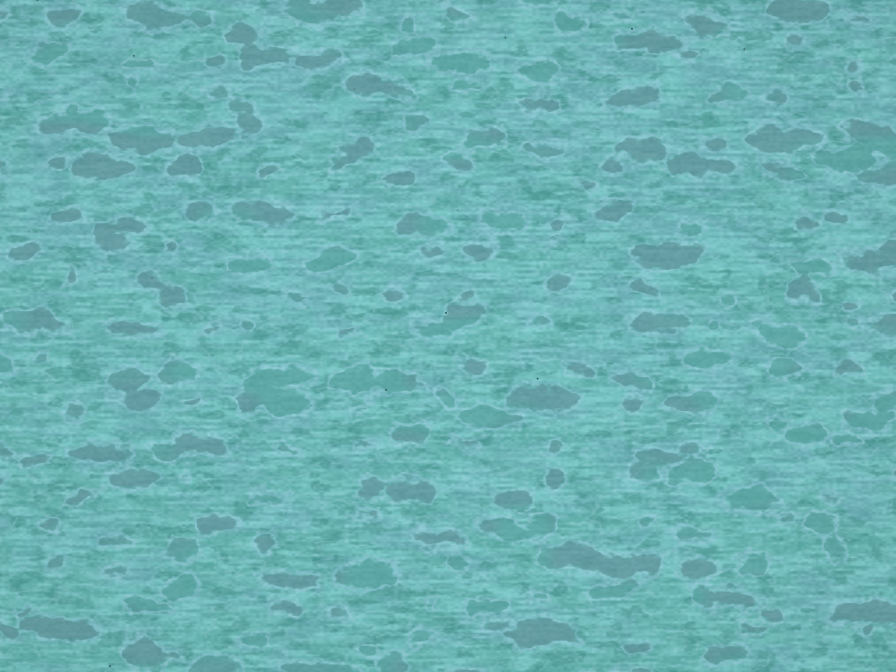
This texture is drawn by a WebGL 1 fragment shader. Its source:

```glsl
precision highp float;
// Weathered turquoise sheet: ragged grey-teal flakes, long in the horizontal,
// each with a pale rim, on a ground of fine streaks, pale lace and green mottle.
// Flakes are a cellular field of jittered ellipses with noise-frayed outlines.

uniform vec2 u_resolution;

// Colours
const vec3 GREEN_GROUND = vec3(0.405, 0.705, 0.690);
const vec3 BLUE_GROUND  = vec3(0.435, 0.695, 0.720);
const vec3 LIGHT_GROUND = vec3(0.465, 0.762, 0.765);
const vec3 MOTTLE       = vec3(0.345, 0.635, 0.625);
const vec3 RIM          = vec3(0.515, 0.750, 0.790);
const vec3 FLAKE_GREY   = vec3(0.390, 0.610, 0.635);
const vec3 FLAKE_GREEN  = vec3(0.365, 0.655, 0.650);
const vec3 SPECK        = vec3(0.220, 0.370, 0.390);

// Sizes, in canvas heights
const vec2 FLAKE_CELL = vec2(0.108, 0.058);
const float FLAKE_MIN = 0.003;
const float FLAKE_MAX = 0.017;
const float FRAY = 0.022;
const float MERGE = 0.007;
const float EDGE = 0.0025;
const float RIM_WIDTH = 0.010;
const float SPECK_CELL = 0.13;
const float SPECK_SIZE = 0.0022;

// Strengths
const float LACE = 0.50;
const float STREAK = 0.075;
const float GRAIN = 0.075;
const float VIGNETTE = 0.045;

vec2 hash2(vec2 cell) {
  vec3 h = fract(cell.xyx * vec3(0.1031, 0.1030, 0.0973));
  h += dot(h, h.yzx + 33.33);
  return fract((h.xx + h.yz) * h.zy);
}

float noise(vec2 p) {
  vec2 i = floor(p);
  vec2 f = fract(p);
  f = f * f * (3.0 - 2.0 * f);
  float low = mix(hash2(i).x, hash2(i + vec2(1.0, 0.0)).x, f.x);
  float high = mix(hash2(i + vec2(0.0, 1.0)).x, hash2(i + 1.0).x, f.x);
  return mix(low, high, f.y);
}

float layered(vec2 p) {
  return 0.55 * noise(p) + 0.30 * noise(p * 2.1 + 17.3) + 0.15 * noise(p * 4.3 + 41.7);
}

float ellipseDistance(vec2 q, vec2 radii) {
  float k = length(q / radii);
  return k * (k - 1.0) / max(length(q / (radii * radii)), 0.001);
}

float smoothMin(float a, float b) {
  float h = max(MERGE - abs(a - b), 0.0) / MERGE;
  return min(a, b) - 0.25 * h * h * MERGE;
}

// Signed distance to the nearest flake, negative inside
float flakeDistance(vec2 p) {
  vec2 home = floor(p / FLAKE_CELL);
  float d = 1.0;
  for (int y = -1; y <= 1; y++) {
    for (int x = -1; x <= 1; x++) {
      vec2 cell = home + vec2(float(x), float(y));
      vec2 centre = (cell + 0.1 + 0.8 * hash2(cell + 5.0)) * FLAKE_CELL;
      vec2 shape = hash2(cell + 91.0);
      float height = mix(FLAKE_MIN, FLAKE_MAX, shape.x);
      vec2 radii = height * vec2(mix(1.3, 3.6, shape.y), 1.0);
      vec2 q = p - centre;
      q.y -= q.x * 0.3 * (hash2(cell + 37.0).x - 0.5);
      d = smoothMin(d, ellipseDistance(q, radii));
    }
  }
  return d;
}

float speckMask(vec2 p) {
  vec2 cell = floor(p / SPECK_CELL);
  vec2 centre = (cell + 0.1 + 0.8 * hash2(cell + 7.0)) * SPECK_CELL;
  vec2 pick = hash2(cell + 63.0);
  float dotMask = 1.0 - smoothstep(0.3, 1.0, length(p - centre) / SPECK_SIZE);
  return dotMask * step(0.72, pick.x) * pick.y;
}

void main() {
  vec2 uv = gl_FragCoord.xy / u_resolution;
  vec2 p = gl_FragCoord.xy / u_resolution.y + 3.0;

  // Noise layers, stretched along the horizontal
  float streak = noise(p * vec2(32.0, 230.0));
  float grain = noise(p * vec2(190.0, 270.0) + 11.0);
  float cloud = layered(p * vec2(14.0, 36.0) + 23.0);
  float curl = layered(p * vec2(24.0, 50.0) + 57.0);
  float spots = layered(p * vec2(36.0, 76.0) + 83.0);

  // Ground: greener below, bluer above
  float blueness = smoothstep(0.25, 0.75, cloud + 0.25 * (uv.y - 0.5));
  vec3 colour = mix(GREEN_GROUND, BLUE_GROUND, blueness);
  float lightness = smoothstep(0.35, 0.70, 0.6 * curl + 0.4 * streak);
  colour = mix(colour, LIGHT_GROUND, 0.75 * lightness);
  colour = mix(colour, MOTTLE, 0.85 * smoothstep(0.53, 0.74, spots));
  float lace = 1.0 - smoothstep(0.0, 0.07, abs(curl - 0.5));
  colour = mix(colour, RIM, LACE * lace * (0.4 + 0.6 * grain));

  // Flakes and their pale rims
  vec2 warp = vec2(noise(p * 32.0), noise(p * 36.0 + 29.0)) - 0.5;
  float d = flakeDistance(p + warp * vec2(0.022, 0.012));
  d += FRAY * (layered(p * vec2(46.0, 68.0) + 71.0) - 0.5);
  float rim = smoothstep(0.0, 0.3 * RIM_WIDTH, d) * (1.0 - smoothstep(0.4 * RIM_WIDTH, RIM_WIDTH, d));
  colour = mix(colour, RIM, rim * (0.55 + 0.4 * grain));
  vec3 flake = mix(FLAKE_GREY, FLAKE_GREEN, smoothstep(0.45, 0.75, noise(p * vec2(9.0, 18.0))));
  float inside = 1.0 - smoothstep(-EDGE, EDGE, d);
  colour = mix(colour, flake, 0.95 * inside);

  // Fine texture, specks and a slight darkening of the corners
  float texture = STREAK * (streak - 0.5) + GRAIN * (grain - 0.5);
  colour += texture * mix(1.0, 0.55, inside) * vec3(1.0, 0.85, 0.9);
  colour = mix(colour, SPECK, speckMask(p));
  colour *= 1.01 - VIGNETTE * 2.0 * dot(uv - 0.5, uv - 0.5);
  gl_FragColor = vec4(colour, 1.0);
}
```
